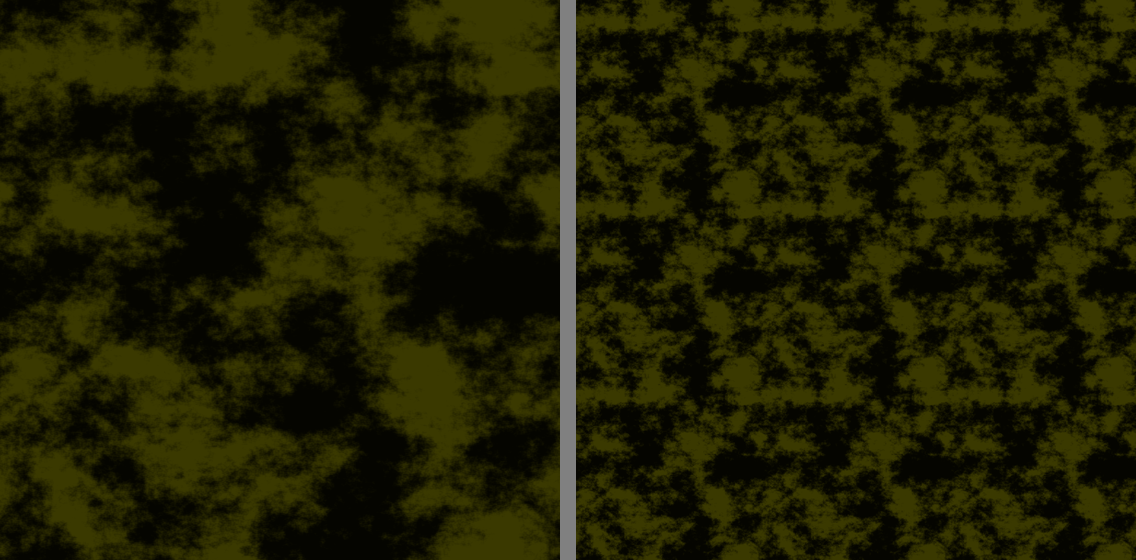
Left: one tile. Right: repeated 3 by 3.
Write a WebGL 1 fragment shader that draws this texture.

```glsl
precision highp float;
// Dark olive mottling: ragged, slightly flattened cloud patches on near-black.

uniform vec2 u_resolution;

const vec3 SHADOW = vec3(0.020, 0.020, 0.0);
const vec3 OLIVE = vec3(0.228, 0.224, 0.0);
const vec2 BASE_CELLS = vec2(4.0, 5.0); // whole cells per tile, wider than tall
const int OCTAVES = 7;
const float GAIN = 0.70;                // strength of each finer octave
const float TONE_LOW = -0.35;           // noise level that is fully dark
const float TONE_HIGH = 0.415;          // noise level that is fully olive
const float SEED = 7.0;
const float TAU = 6.2831853;

float hash(vec2 cell, float seed) {
  vec3 p = fract(vec3(cell.xyx + seed * 17.3) * vec3(0.1031, 0.1030, 0.0973));
  p += dot(p, p.yzx + 33.33);
  return fract((p.x + p.y) * p.z);
}

// Wraps whole cells; the half cell keeps rounding away from the boundary.
vec2 wrapCell(vec2 cell, vec2 period) {
  return floor(cell - period * floor((cell + 0.5) / period) + 0.5);
}

// Slope contribution of one lattice corner.
float corner(vec2 cell, vec2 toPoint, vec2 period, float seed) {
  float angle = TAU * hash(wrapCell(cell, period), seed);
  return dot(vec2(cos(angle), sin(angle)), toPoint);
}

// Periodic gradient noise with zero mean.
float gradientNoise(vec2 p, vec2 period, float seed) {
  vec2 cell = floor(p);
  vec2 f = p - cell;
  vec2 fade = f * f * f * (f * (f * 6.0 - 15.0) + 10.0);
  vec2 right = vec2(1.0, 0.0);
  vec2 up = vec2(0.0, 1.0);
  float low = mix(corner(cell, f, period, seed),
                  corner(cell + right, f - right, period, seed), fade.x);
  float high = mix(corner(cell + up, f - up, period, seed),
                   corner(cell + 1.0, f - 1.0, period, seed), fade.x);
  return mix(low, high, fade.y);
}

// Octaves are shifted so that their lattices do not line up.
float clouds(vec2 uv) {
  float sum = 0.0;
  float strength = 1.0;
  vec2 period = BASE_CELLS;
  for (int i = 0; i < OCTAVES; i++) {
    float octave = float(i);
    vec2 shift = octave * vec2(0.37, 0.61);
    sum += strength * gradientNoise(uv * period + shift, period, SEED + octave);
    strength *= GAIN;
    period *= 2.0;
  }
  return sum;
}

void main() {
  vec2 uv = gl_FragCoord.xy / u_resolution;
  float tone = smoothstep(TONE_LOW, TONE_HIGH, clouds(uv));
  gl_FragColor = vec4(mix(SHADOW, OLIVE, tone), 1.0);
}
```
